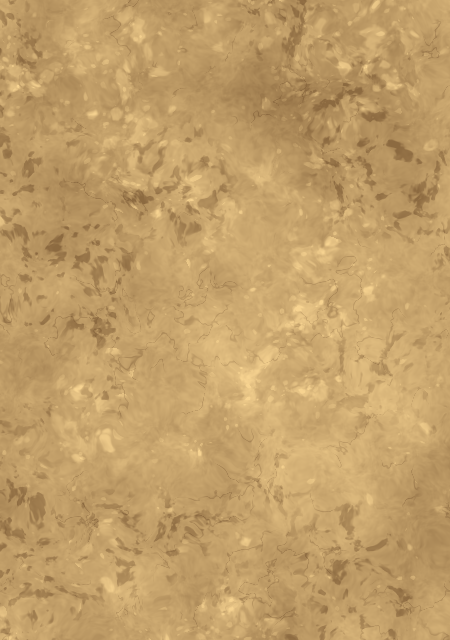
This texture is drawn by a WebGL 2 fragment shader. Its source:

```glsl
#version 300 es
precision highp float;
// Weathered ochre stone: broad soft clouds of tan set the base tone, then
// patches of dark pits, short hairline cracks and clustered pale chips are
// layered on it. One scalar tone is finally mapped onto a warm colour ramp.

uniform vec2 u_resolution;
out vec4 fragColor;

const vec3 UMBER = vec3(0.60, 0.465, 0.29);
const vec3 CREAM = vec3(0.94, 0.80, 0.545);

float hash(vec2 cell, float seed) {
  uvec2 q = uvec2(ivec2(cell) + 4096);
  uint h = q.x * 1597334673u ^ q.y * 3812015801u ^ uint(seed) * 2798796415u;
  h = (h ^ (h >> 16)) * 2146121005u;
  h = (h ^ (h >> 15)) * 2221713035u;
  return float((h ^ (h >> 16)) >> 8) / 16777216.0;
}

float valueNoise(vec2 p, float seed) {
  vec2 i = floor(p), f = fract(p);
  vec2 u = f * f * (3.0 - 2.0 * f);
  float low = mix(hash(i, seed), hash(i + vec2(1, 0), seed), u.x);
  float high = mix(hash(i + vec2(0, 1), seed), hash(i + vec2(1, 1), seed), u.x);
  return mix(low, high, u.y);
}

// Fractal sum, normalised to 0..1; each octave is rotated to hide the lattice.
float fbm(vec2 p, int octaves, float seed) {
  const mat2 turn = mat2(0.8, 0.6, -0.6, 0.8);
  float sum = 0.0, weight = 0.5, total = 0.0;
  for (int i = 0; i < octaves; i++) {
    sum += weight * valueNoise(p, seed + float(i));
    total += weight;
    weight *= 0.5;
    p = turn * p * 2.03 + 7.3;
  }
  return sum / total;
}

// Ragged round chips, at most one per grid cell, present with a given chance.
float chips(vec2 p, float chance, float seed) {
  vec2 home = floor(p);
  float cover = 0.0;
  float ragged = 0.3 * (fbm(p * 2.6, 2, seed + 20.0) - 0.5);
  for (int y = -1; y <= 1; y++) {
    for (int x = -1; x <= 1; x++) {
      vec2 cell = home + vec2(x, y);
      vec2 centre = cell + vec2(hash(cell, seed), hash(cell, seed + 1.0));
      float size = hash(cell, seed + 2.0);
      float radius = mix(0.12, 0.42, size * size);
      float edge = length((p - centre) * vec2(0.9, 1.1)) + ragged - radius;
      float present = step(hash(cell, seed + 3.0), chance);
      float strength = mix(0.45, 1.0, hash(cell, seed + 4.0));
      cover = max(cover, present * strength * (1.0 - smoothstep(-0.12, 0.12, edge)));
    }
  }
  return cover;
}

// Thin lines along the middle contour of a noise field.
float cracks(vec2 p, float width, float seed) {
  float field = abs(fbm(p, 4, seed) - 0.5);
  return 1.0 - smoothstep(0.0, width, field);
}

float baseTone(vec2 p, vec2 middle) {
  float clouds = fbm(p * 4.0, 5, 10.0) - 0.5;
  float mottle = fbm(p * 14.0, 5, 30.0) - 0.5;
  float grain = fbm(p * 150.0, 2, 50.0) - 0.5;
  float glow = 1.0 - smoothstep(0.05, 0.55, length((p - middle) * vec2(1.3, 0.9)));
  return 0.47 + 0.95 * clouds + 0.5 * mottle + 0.22 * grain + 0.13 * glow;
}

void main() {
  vec2 p = gl_FragCoord.xy / u_resolution.y;
  vec2 middle = 0.5 * u_resolution / u_resolution.y;
  vec2 warp = vec2(fbm(p * 18.0, 3, 70.0), fbm(p * 18.0, 3, 80.0)) - 0.5;
  vec2 q = p + 0.035 * warp;

  float tone = baseTone(q, middle);

  // Dark pits gather in loose patches.
  float worn = smoothstep(0.40, 0.62, fbm(q * 7.0, 4, 100.0));
  float pits = smoothstep(0.55, 0.72, fbm(q * 75.0, 3, 120.0));
  tone -= 0.42 * pits * mix(0.15, 1.0, worn);

  // Broken hairlines show only where a second field allows.
  float broken = smoothstep(0.50, 0.64, fbm(p * 16.0, 3, 140.0));
  tone -= 0.26 * cracks(q * 24.0, 0.022, 150.0) * broken;

  // Pale crumbs and chips share clusters, denser toward the top.
  float density = fbm(q * 5.5, 4, 170.0) + 0.10 * smoothstep(0.6, 0.95, p.y);
  float cluster = smoothstep(0.50, 0.70, density);
  float crumbs = smoothstep(0.54, 0.70, fbm(q * 36.0, 4, 190.0));
  tone += 0.30 * crumbs * cluster;
  tone += 0.38 * chips(q * 42.0, 0.03 + 0.30 * cluster, 210.0);
  tone += 0.28 * chips(q * 95.0, 0.04 + 0.22 * cluster, 250.0);

  vec3 colour = mix(UMBER, CREAM, clamp(tone, -0.15, 1.08));
  fragColor = vec4(colour, 1.0);
}
```
